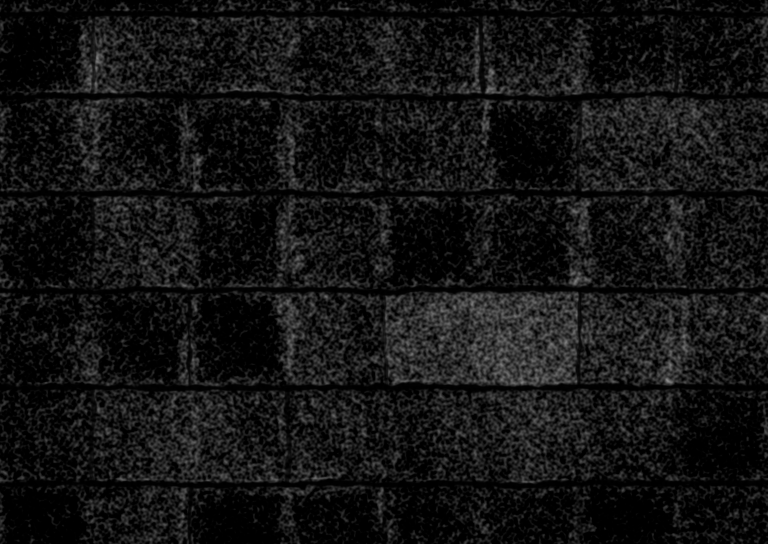
Give the GLSL for this texture, as a WebGL 1 fragment shader.

```glsl
precision highp float;
uniform vec2 u_resolution;

// Layout, in canvas heights
const vec2 BRICK = vec2(0.358, 0.178);
const vec2 ORIGIN = vec2(-0.009, 0.110);
const float TOP_SQUEEZE = 0.026;
const float BED_HALF = 0.0042;
const float HEAD_HALF = 0.0032;
const float WOBBLE = 0.007;

// Tones
const vec3 TINT = vec3(1.0);
const float BASE_TONE = 0.112;
const float BRICK_VARIATION = 0.07;
const float SOOT = 0.17;
const float CLOUD = 0.22;
const float MOTTLE = 0.13;
const float GRAIN = 0.42;
const float SMEAR = 0.15;
const float LIP = 0.13;
const float BLACK_SOFTNESS = 0.0004;
const vec2 PALE_BRICK = vec2(2.0, 1.0);
const float PALE_GAIN = 0.08;

float hash(vec2 p) {
  vec3 q = fract(p.xyx * 0.1031);
  q += dot(q, q.yzx + 33.33);
  return fract((q.x + q.y) * q.z);
}

float cornerSlope(vec2 cell, vec2 offset) {
  float angle = 6.2832 * hash(cell);
  return dot(vec2(cos(angle), sin(angle)), offset);
}

float gradientNoise(vec2 p) {
  vec2 i = floor(p), f = p - i;
  vec2 u = f * f * f * (f * (f * 6.0 - 15.0) + 10.0);
  vec2 e = vec2(1.0, 0.0);
  float low = mix(cornerSlope(i, f), cornerSlope(i + e, f - e), u.x);
  float high = mix(cornerSlope(i + e.yx, f - e.yx), cornerSlope(i + 1.0, f - 1.0), u.x);
  return mix(low, high, u.y);
}

float fbm(vec2 p) {
  float sum = 0.0, amplitude = 0.5;
  for (int k = 0; k < 4; k++) {
    sum += amplitude * gradientNoise(p);
    p = mat2(1.6, 1.2, -1.2, 1.6) * p + 17.3;
    amplitude *= 0.6;
  }
  return sum;
}

float bump(float x, float width) {
  return exp(-x * x / (width * width));
}

void main() {
  float px = 1.0 / u_resolution.y;
  vec2 uv = gl_FragCoord.xy * px;
  vec2 middle = 0.5 * u_resolution * px;

  // Courses with uneven joints, alternate ones shifted by half a brick
  vec2 wall = uv - ORIGIN;
  wall.y += TOP_SQUEEZE * smoothstep(0.83, 0.97, uv.y);
  wall += WOBBLE * vec2(gradientNoise(uv * 9.0 + 40.0), gradientNoise(uv * vec2(7.0, 3.0)));
  wall += 0.6 * WOBBLE * gradientNoise(uv * 38.0 + 9.0);
  vec2 grid = wall / BRICK;
  float course = floor(grid.y);
  float shift = 0.5 * (1.0 - mod(course, 2.0));
  float along = grid.x - shift;
  vec2 brick = vec2(floor(along), course);

  // Signed distances to the nearest bed, head joint and half-brick line
  float bed = (grid.y - floor(grid.y + 0.5)) * BRICK.y;
  float headIndex = floor(along + 0.5);
  float head = (along - headIndex) * BRICK.x;
  float halfIndex = floor(2.0 * grid.x + 0.5);
  float halfLine = (grid.x - 0.5 * halfIndex) * BRICK.x;

  // Brick tone and broad weathering
  float cloud = fbm(uv * 5.0 + 3.7);
  float pale = step(length(brick - PALE_BRICK), 0.1);
  float tone = BASE_TONE + BRICK_VARIATION * (hash(brick + 21.0) - 0.5);
  tone += PALE_GAIN * pale + CLOUD * cloud;

  // Soot inside each half brick, leaving paler margins
  vec2 halfCell = vec2(floor(2.0 * grid.x), course);
  float margin = min(abs(halfLine), abs(bed));
  float ragged = margin + 0.035 * fbm(uv * 22.0 + 8.0);
  float sootAmount = hash(halfCell + 57.0) * (1.0 - 0.8 * pale);
  tone -= SOOT * sootAmount * smoothstep(0.004, 0.03, ragged);

  // Pale mortar smears running down the half-brick lines
  float drift = 0.02 * gradientNoise(uv * vec2(12.0, 8.0) + 5.0);
  float streak = smoothstep(-0.12, 0.3, gradientNoise(uv * vec2(55.0, 11.0)));
  float smearAmount = smoothstep(0.35, 0.95, hash(vec2(halfIndex, course) + 83.0));
  tone += SMEAR * smearAmount * streak * bump(halfLine + drift, 0.02);

  // Mottling and fine grain
  mat2 turn = mat2(0.8, 0.6, -0.6, 0.8);
  tone += MOTTLE * gradientNoise(uv * 46.0);
  float fine = 0.65 * gradientNoise(turn * uv * 150.0);
  fine += 0.45 * gradientNoise(uv * turn * 83.0 + 31.0);
  tone += GRAIN * fine;

  // Darker borders
  vec2 reach = abs(uv - middle) / middle;
  tone -= 0.05 * smoothstep(0.65, 1.05, max(reach.x, reach.y));

  // Broken lit lip above each bed
  float lipBreaks = smoothstep(-0.1, 0.3, gradientNoise(uv * vec2(15.0, 4.0) + 61.0));
  tone += LIP * lipBreaks * bump(bed - 0.0085, 0.0024);
  float stone = 0.5 * (tone + sqrt(tone * tone + BLACK_SOFTNESS));

  // Black joints, head joints varying in depth
  float chipped = 0.004 * gradientNoise(uv * vec2(45.0, 30.0) + 14.0);
  float bedEdge = BED_HALF + chipped;
  float bedMask = 1.0 - smoothstep(bedEdge - px, bedEdge + px + 0.001, abs(bed));
  float headEdge = HEAD_HALF + chipped;
  float headMask = 1.0 - smoothstep(headEdge - px, headEdge + px + 0.001, abs(head));
  float headDepth = mix(0.2, 1.0, hash(vec2(headIndex, course) + 11.0));
  stone *= mix(0.55, 1.0, smoothstep(0.0, 0.013, abs(bed)));
  stone *= (1.0 - 0.95 * bedMask) * (1.0 - 0.9 * headDepth * headMask);

  gl_FragColor = vec4(TINT * clamp(stone, 0.0, 1.0), 1.0);
}
```
